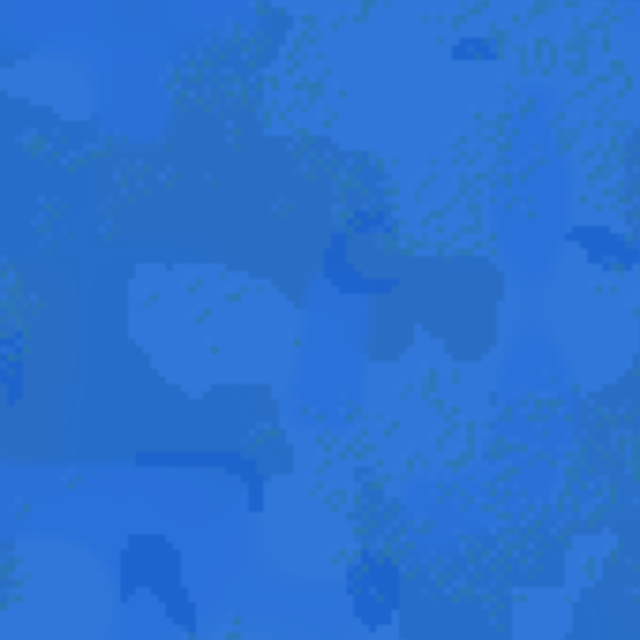
Reproduce this texture procedurally as a Shadertoy shader.

```glsl
// Pixelated blue camouflage: rounded light blobs on a darker blue ground,
// patches of teal specks and a few deep strokes. Layers of value noise are
// sampled once per cell, then neighbouring cells are blended at their edges.

const float CELLS = 85.0;           // cells across the canvas
const float EDGE_SOFTNESS = 0.34;   // blend width, in cells
const float BLOB_SCALE = 5.2;
const float PATCH_SCALE = 5.0;
const float SPECK_DENSITY = 0.24;
const float STREAK_DENSITY = 0.09;
const float LIGHT_LEVEL = 0.495;    // lower gives more light area

const vec3 LIGHT_BLUE = vec3(0.192, 0.468, 0.850);
const vec3 DARK_BLUE = vec3(0.150, 0.428, 0.790);
const vec3 DULL_BLUE = vec3(0.170, 0.430, 0.765);
const vec3 VIVID_BLUE = vec3(0.165, 0.440, 0.855);
const vec3 DEEP_BLUE = vec3(0.105, 0.380, 0.800);
const vec3 TEAL = vec3(0.165, 0.465, 0.690);

float hash(vec2 p) {
    vec3 q = fract(vec3(p.xyx) * 0.1031);
    q += dot(q, q.yzx + 33.33);
    return fract((q.x + q.y) * q.z);
}

float noise(vec2 p) {
    vec2 i = floor(p);
    vec2 f = fract(p);
    f = f * f * (3.0 - 2.0 * f);
    float low = mix(hash(i), hash(i + vec2(1, 0)), f.x);
    float high = mix(hash(i + vec2(0, 1)), hash(i + vec2(1, 1)), f.x);
    return mix(low, high, f.y);
}

// Probability of specks around a cell, 0 outside the patches
float patchMask(vec2 uv) {
    float n = 0.7 * noise(uv * PATCH_SCALE * vec2(0.85, 1.1) + 61.3)
            + 0.3 * noise(uv * PATCH_SCALE * 2.6 + 17.9);
    return smoothstep(0.47, 0.64, n);
}

// Strength of the teal speck in a cell, with some diagonal pairs
float speck(vec2 cell) {
    float density = patchMask(cell / CELLS);
    float seed = step(hash(cell + 211.0), SPECK_DENSITY * density);
    float streak = step(hash(cell + 210.0), STREAK_DENSITY * density);
    return max(seed, streak) * mix(0.35, 0.9, hash(cell + 407.0));
}

vec3 cellColor(vec2 cell) {
    vec2 uv = (cell + 0.5) / CELLS;

    // Ground and blobs
    float blob = 0.70 * noise(uv * BLOB_SCALE + 7.4)
               + 0.22 * noise(uv * BLOB_SCALE * 2.1 + 31.7)
               + 0.08 * noise(uv * BLOB_SCALE * 5.0 + 83.1);
    float light = step(LIGHT_LEVEL, blob);
    vec3 ground = mix(DARK_BLUE, DULL_BLUE,
                      0.7 * smoothstep(0.45, 0.7, noise(uv * 4.0 + 141.0)));
    vec3 color = mix(ground, LIGHT_BLUE, light);

    // Soft vivid areas
    float vivid = smoothstep(0.62, 0.78, noise(uv * 6.5 + 97.6));
    color = mix(color, VIVID_BLUE, 0.85 * vivid);

    // Sparse deep strokes
    float ridge = abs(noise(uv * 8.0 + 53.2) - 0.5);
    float strokes = step(ridge, 0.10) * step(0.80, noise(uv * 6.0 + 171.5));
    color = mix(color, DEEP_BLUE, 0.8 * strokes);

    // Teal specks, each with a paler cell at its upper left
    float halo = speck(cell + vec2(1, -1));
    color = mix(color, LIGHT_BLUE + 0.01, 0.7 * halo);
    return mix(color, TEAL, speck(cell));
}

void mainImage(out vec4 fragColor, in vec2 fragCoord) {
    vec2 uv = fragCoord / iResolution.y;
    vec2 grid = uv * CELLS - 0.5;
    vec2 cell = floor(grid);

    // Blend the four nearest cells over a narrow band
    vec2 blend = smoothstep(0.5 - EDGE_SOFTNESS, 0.5 + EDGE_SOFTNESS, fract(grid));
    vec3 bottom = mix(cellColor(cell), cellColor(cell + vec2(1, 0)), blend.x);
    vec3 top = mix(cellColor(cell + vec2(0, 1)), cellColor(cell + vec2(1, 1)), blend.x);
    fragColor = vec4(mix(bottom, top, blend.y), 1.0);
}
```
